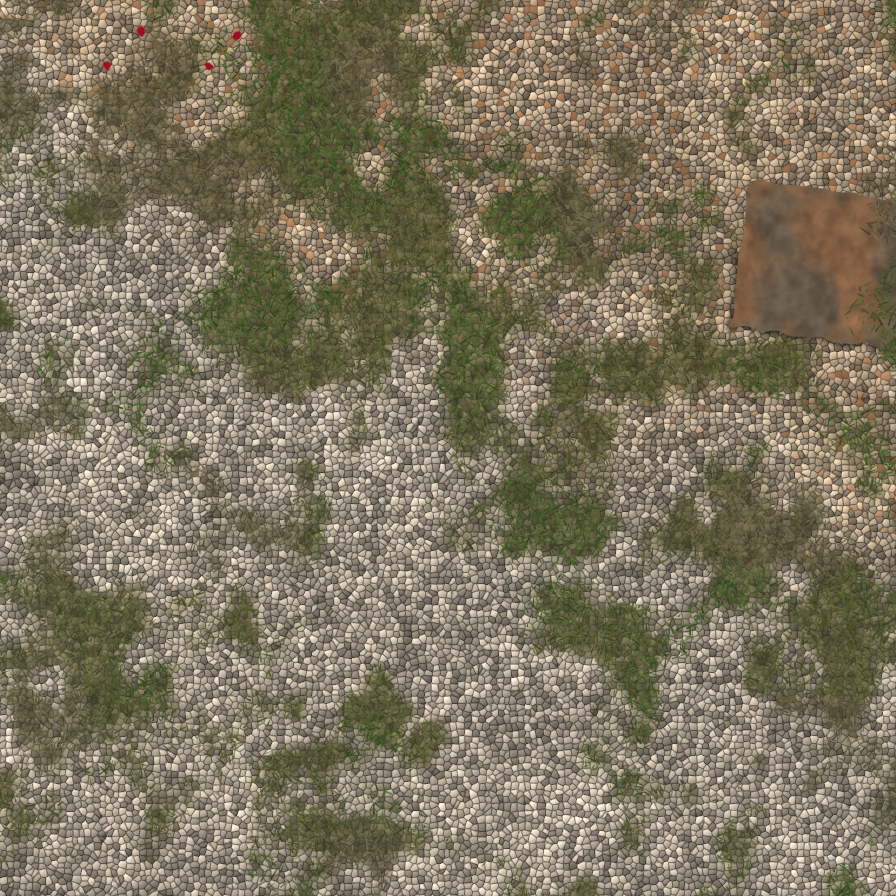
A Shadertoy shader for this texture:

```glsl
#define STONES 135.0
#define BLADES 58.0
#define BLADE_LAYERS 6
#define STONE_CONTRAST 0.62
#define GREY_STONE vec3(0.635, 0.595, 0.535)
#define WARM_STONE vec3(0.625, 0.535, 0.430)
#define SOIL vec3(0.27, 0.26, 0.15)
#define DARK_GRASS vec3(0.21, 0.24, 0.11)
#define PALE_GRASS vec3(0.49, 0.49, 0.27)
#define DRY_TWIG vec3(0.43, 0.38, 0.31)
#define RUST vec3(0.52, 0.38, 0.27)
#define POPPY vec3(0.62, 0.06, 0.12)

vec3 hash(vec2 p) {
    vec3 q = fract(p.xyx * vec3(0.1031, 0.1030, 0.0973));
    q += dot(q, q.yzx + 33.33);
    return fract((q.xxy + q.yzz) * q.zyx);
}

float noise(vec2 p) {
    vec2 i = floor(p), f = fract(p);
    f = f * f * (3.0 - 2.0 * f);
    return mix(mix(hash(i).x, hash(i + vec2(1, 0)).x, f.x),
               mix(hash(i + vec2(0, 1)).x, hash(i + vec2(1, 1)).x, f.x), f.y);
}

float fbm(vec2 p) {
    float sum = 0.0, amp = 0.53;
    for (int i = 0; i < 4; i++) {
        sum += amp * noise(p);
        p = mat2(1.6, 1.2, -1.2, 1.6) * p + 7.3;
        amp *= 0.5;
    }
    return sum;
}

// Soft capsule: 1 along the segment, fading to 0 at the radius
float drift(vec2 p, vec2 a, vec2 b, float radius) {
    vec2 ab = b - a;
    float t = clamp(dot(p - a, ab) / dot(ab, ab), 0.0, 1.0);
    return 1.0 - smoothstep(0.2 * radius, radius, length(p - a - t * ab));
}

// Share of the ground hidden by plants
float plantCover(vec2 p) {
    vec2 w = p + 0.09 * (vec2(noise(p * 9.0), noise(p * 9.0 + 40.0)) - 0.5);
    float zone = drift(w, vec2(0.36, 0.92), vec2(0.47, 0.60), 0.19);
    zone = max(zone, drift(w, vec2(0.28, 0.66), vec2(0.48, 0.63), 0.12));
    zone = max(zone, 0.85 * drift(w, vec2(0.50, 0.52), vec2(0.70, 0.37), 0.15));
    zone = max(zone, 0.65 * drift(w, vec2(0.02, 0.82), vec2(0.20, 0.85), 0.15));
    zone = max(zone, 0.60 * drift(w, vec2(0.02, 0.28), vec2(0.36, 0.16), 0.20));
    zone = max(zone, 0.65 * drift(w, vec2(0.82, 0.38), vec2(1.02, 0.18), 0.15));
    zone = max(zone, 0.70 * drift(w, vec2(1.02, 0.90), vec2(1.01, 0.45), 0.10));
    zone = max(zone, 0.50 * drift(w, vec2(0.62, 0.75), vec2(0.82, 0.50), 0.17));
    float clumps = 1.5 * (fbm(p * 17.0) - 0.5) + 0.5 * (noise(p * 33.0) - 0.5);
    return smoothstep(0.1, 0.72, 0.62 * zone + clumps + 0.04);
}

// Cellular stones lit from the upper left, with dark gaps
vec3 gravel(vec2 p) {
    vec2 g = p * STONES, cell = floor(g), toStone = vec2(0), id = cell;
    float near = 9.0, second = 9.0;
    for (int y = -1; y <= 1; y++)
    for (int x = -1; x <= 1; x++) {
        vec2 c = cell + vec2(x, y);
        vec2 d = c + 0.1 + 0.8 * hash(c).xy - g;
        float len = length(d);
        if (len < near) { second = near; near = len; toStone = d; id = c; }
        else second = min(second, len);
    }
    vec3 rnd = hash(id + 91.0);
    float warmth = smoothstep(-0.12, 0.18, p.x * 0.55 + p.y - 0.86 + 0.3 * (noise(p * 6.0) - 0.5));
    vec3 tone = mix(GREY_STONE, WARM_STONE, warmth * (0.45 + 0.55 * rnd.y));
    tone *= 1.0 + STONE_CONTRAST * (rnd.x - 0.5);
    tone *= 1.0 + 0.32 * dot(toStone, vec2(0.6, -0.8));
    tone *= mix(0.62, 1.06, smoothstep(0.0, 0.32, second - near));
    tone = mix(tone, vec3(0.66, 0.43, 0.27), 0.6 * warmth * step(0.94, rnd.z));
    return tone * (0.84 + 0.32 * fbm(p * 11.0));
}

// Weathered board lying at the right edge
vec3 addBoard(vec3 col, vec2 p, float px, out float board) {
    vec2 q = p - vec2(0.95, 0.70);
    q.y += 0.15 * q.x;
    q.x -= 0.12 * q.y;
    vec2 e = abs(q) - vec2(0.125, 0.083) + 0.006 * (noise(p * 60.0) - 0.5);
    float d = max(e.x, e.y);
    board = 1.0 - smoothstep(-px, px, d);
    col *= 1.0 - 0.4 * (1.0 - smoothstep(0.0, 0.008, d)) * step(q.y, 0.0);
    float stain = smoothstep(0.35, 0.62, fbm(p * vec2(22.0, 15.0)));
    vec3 wood = mix(vec3(0.39, 0.34, 0.28), RUST, stain) * (0.75 + 0.5 * fbm(p * 70.0));
    return mix(col, wood, board);
}

// Tapered blades, one per cell, in overlapping layers
vec3 addBlades(vec3 col, vec2 p, float cover, float px) {
    float dry = smoothstep(0.54, 0.72, noise(p * 8.0 + 3.7));
    float lush = smoothstep(0.35, 0.75, noise(p * 12.0 + 21.0));
    for (int k = 0; k < BLADE_LAYERS; k++) {
        float scale = BLADES + 9.0 * float(k);
        vec2 g = p * scale + 17.3 * float(k), cell = floor(g);
        for (int y = -1; y <= 1; y++)
        for (int x = -1; x <= 1; x++) {
            vec2 c = cell + vec2(x, y);
            vec3 a = hash(c + 131.0 * float(k)), b = hash(c + 57.0 + 131.0 * float(k));
            float angle = 2.8 * (a.z - 0.5), len = 0.45 + 0.55 * b.x;
            vec2 d = g - c - a.xy, dir = vec2(sin(angle), cos(angle));
            float t = clamp(dot(d, dir) / len, 0.0, 1.0);
            float dist = length(d - dir * t * len) - 0.085 * (1.0 - 0.7 * t);
            float soft = 0.7 * px * scale;
            float ink = 1.0 - smoothstep(-soft, soft, dist);
            ink *= smoothstep(b.y - 0.1, b.y + 0.1, cover * 1.1 - 0.06);
            vec3 blade = mix(DARK_GRASS, PALE_GRASS, b.z * (0.55 + 0.45 * t));
            blade = mix(blade, blade * vec3(0.80, 1.04, 0.85), lush);
            blade = mix(blade, DRY_TWIG * (0.6 + 0.6 * b.z), 0.75 * dry);
            col = mix(col, blade, 0.85 * ink);
        }
    }
    return col;
}

void mainImage(out vec4 fragColor, in vec2 fragCoord) {
    vec2 p = fragCoord / iResolution.y;
    float px = 1.0 / iResolution.y, board;
    float cover = plantCover(p);
    vec3 col = gravel(p);
    col = mix(col, SOIL * (0.7 + 0.7 * noise(p * 110.0)), 0.72 * cover);
    col = addBoard(col, p, px, board);
    cover *= 1.0 - board * (1.0 - smoothstep(0.93, 0.99, p.x));
    col = addBlades(col, p, cover, px);

    // A few poppies in the upper left
    for (int i = 0; i < 4; i++) {
        vec3 r = hash(vec2(float(i) * 7.0 + 2.0, 5.0));
        vec2 d = p - mix(vec2(0.10, 0.91), vec2(0.28, 0.97), r.xy);
        float bloom = 0.0035 + 0.003 * r.z + 0.003 * (noise(p * 240.0) - 0.5);
        col = mix(col, POPPY, 1.0 - smoothstep(-px, px, length(d) - bloom));
    }
    fragColor = vec4(col, 1.0);
}
```
